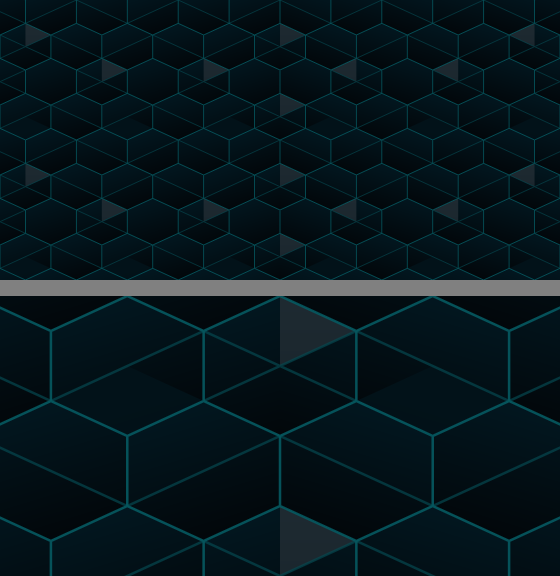
Top: the whole. Bottom: its middle third, enlarged.
A Shadertoy shader for this pattern:

```glsl
// Dark teal lattice of flattened hexagons, 11 across and 8 down, mirrored at the centre.
// Each cell is found by folding the plane, then filled with a gradient and cut by
// diagonals; a four-row cycle decides the diagonals, grey facets and pale facets.

const float HALF_W = 8.0 / 11.0;       // half cell width, in row heights
const float SLOPE = 11.0 / 24.0;       // rise of every slanted edge

// Coverage of a thin line at distance d, with pixel size px
float stroke(float d, float px) {
    return clamp((0.012 - abs(d)) / px + 0.5, 0.0, 1.0);
}

// Coverage of the region where d is negative
float area(float d, float px) {
    return clamp(0.5 - d / px, 0.0, 1.0);
}

// Column centre nearest to x; odd rows are shifted by half a cell
float columnAt(float x, float row) {
    float shift = 0.5 * mod(row, 2.0);
    return floor(x - shift + 0.5) + shift;
}

void mainImage(out vec4 fragColor, in vec2 fragCoord) {
    float px = 8.0 / iResolution.y;
    vec2 uv = fragCoord / iResolution.xy;
    float y = 8.0 * (1.0 - uv.y);
    float x = 11.0 * (0.5 - abs(uv.x - 0.5));

    // Hexagon lookup: points above the upper slants belong to the previous row
    float row = floor(y + 1.0 / 3.0);
    float col = columnAt(x, row);
    if (fract(y + 1.0 / 3.0) < abs(x - col) * 2.0 / 3.0) {
        row -= 1.0;
        col = columnAt(x, row);
    }
    vec2 p = vec2((x - col) * 2.0 * HALF_W, y - row - 1.0 / 3.0);

    // Kind of cell
    float cycle = mod(row, 4.0);
    bool oddRow = mod(row, 2.0) > 0.5;
    bool evenCol = mod(floor(col), 2.0) < 0.5;
    bool centre = col > 5.25;
    bool crossed = (oddRow && centre) || (cycle == 1.0 && col < 1.0)
                || (cycle == 2.0 && evenCol);
    bool plain = cycle == 2.0 && !evenCol;
    bool rising = oddRow == evenCol;

    // Distances to the outline and to both diagonals
    float slantLen = length(vec2(1.0, SLOPE));
    float outline = min(HALF_W - abs(p.x),
                        (2.0 / 3.0 - SLOPE * abs(p.x) - abs(p.y)) / slantLen);
    float rise = (p.y + SLOPE * p.x) / slantLen;
    float fall = (p.y - SLOPE * p.x) / slantLen;
    float diagonal = crossed ? min(abs(rise), abs(fall)) : abs(rising ? rise : fall);

    // Cell gradient, pale at the upper outer corner
    float shade = clamp(0.5 + 0.72 * p.y + 0.22 * p.x, 0.0, 1.0);
    if (!plain) shade += 0.1 * (area(-(rising ? rise : fall), px) - 0.5);
    vec3 color = mix(vec3(0.008, 0.088, 0.122), vec3(0.006, 0.028, 0.042),
                     clamp(shade, 0.0, 1.0));

    // Pale lower facet
    if (cycle == 3.0 && evenCol && !centre) {
        float facet = area((SLOPE * abs(p.x) - p.y) / slantLen, px);
        color = mix(color, vec3(0.008, 0.075, 0.104), 0.85 * facet);
    }

    // Grey upper facet on one side of the cell
    bool marked = (oddRow && centre) || (cycle == 1.0 && col < 1.0)
               || (cycle == 2.0 && evenCol && col > 1.0);
    if (marked) {
        float side = centre ? (0.5 - uv.x) * 22.0 * HALF_W : -p.x;
        float wedge = (p.y + SLOPE * abs(p.x)) / slantLen;
        float facet = area(max(side, wedge), px);
        color = mix(color, vec3(0.105, 0.152, 0.180) - 0.02 * p.y, facet);
    }

    // Thin teal lines, the diagonals dimmer than the outlines
    if (!plain) color = mix(color, vec3(0.02, 0.28, 0.31), 0.7 * stroke(diagonal, px));
    color = mix(color, vec3(0.02, 0.35, 0.38), 0.9 * stroke(outline, px));
    fragColor = vec4(color, 1.0);
}
```
